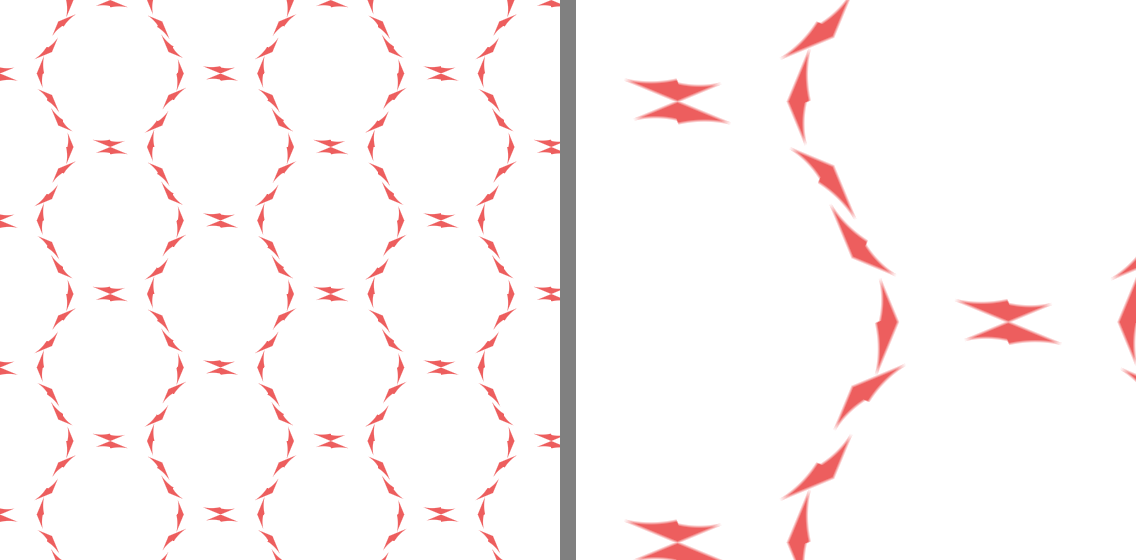
Left: the whole. Right: its middle third, enlarged.
This pattern is drawn by a three.js fragment shader. Its source:

```glsl
// Staggered rings of eight red barbed darts on white, meeting in bow ties.
varying vec2 vUv;

// Coverage of a half plane at signed distance d, softened over one canvas 512th.
float cover(float d) {
  return clamp(0.5 + d * 0.13125 * 512.0, 0.0, 1.0);
}

// One dart: apex at (1, 0) pointing outward, its longer barb on the negative y side.
float dart(vec2 q) {
  float along = abs(q.y);
  float depth = 1.0 - q.x;
  float size = mix(1.01, 0.83, smoothstep(-0.007, 0.007, q.y));

  // Straight outer edges follow an octagon; the inner edge bows toward the apex.
  float t = min(along / (0.2414 * size), 1.0);
  float inner = size * (0.1 - 0.056 * t * (1.0 - t));
  float outerCover = cover((depth - 0.4142 * along) * 0.9239);
  return max(outerCover + cover(inner - depth) - 1.0, 0.0);
}

// Ring of unit radius, repeated on a 3 by 2 lattice around the origin.
float rings(vec2 p) {
  vec2 period = vec2(3.0, 2.0);
  p = mod(p + 0.5 * period, period) - 0.5 * period;

  // Fold the eight sectors onto the one around the x axis.
  float sector = radians(45.0);
  float turn = floor(atan(p.y, p.x) / sector + 0.5) * sector;
  float c = cos(turn), s = sin(turn);
  return dart(vec2(c * p.x + s * p.y, c * p.y - s * p.x));
}

void main() {
  // Ring radii as units, measured from the upper left corner.
  vec2 p = (vUv - vec2(0.0, 1.0)) / 0.13125;
  float ink = max(rings(p), rings(p - vec2(1.5, 1.0)));
  gl_FragColor = vec4(mix(vec3(1.0), vec3(0.93, 0.37, 0.37), ink), 1.0);
}
```
